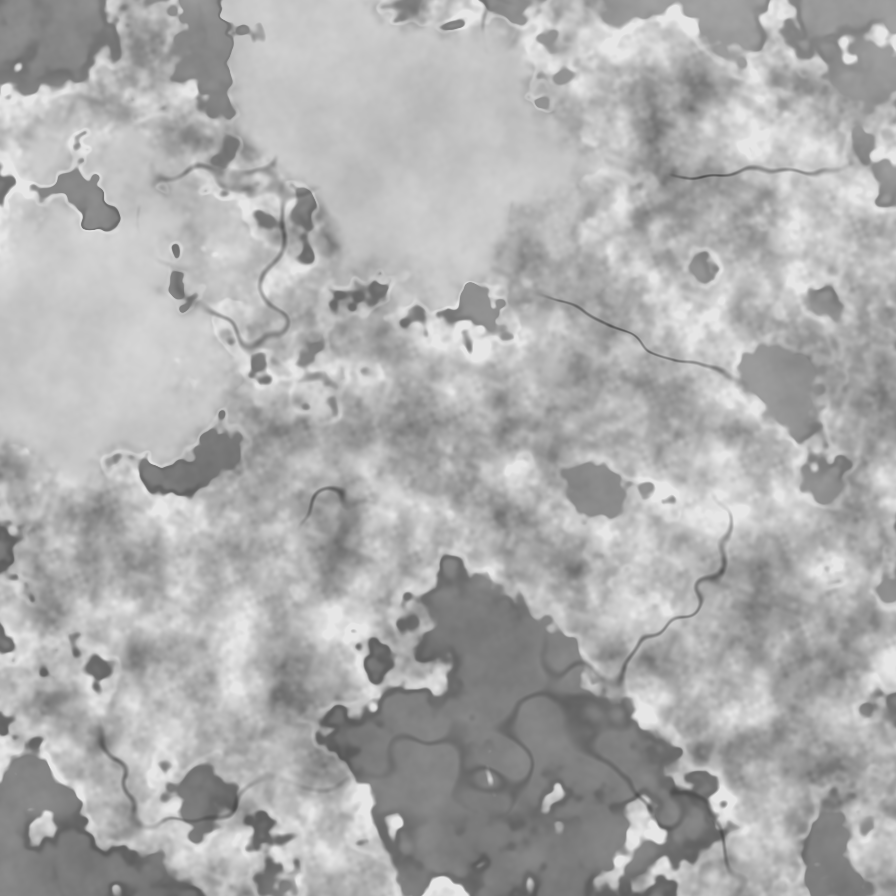
Give the GLSL for this texture, as a Shadertoy shader.

```glsl
const float PATCH_SCALE = 4.6;    // broad patches per canvas
const float PATCH_LEVEL = 0.515;  // higher gives fewer patches
const float RAGGED = 0.36;        // roughness of patch outlines
const float EDGE = 0.016;         // softness of patch outlines
const float GRAIN_SCALE = 19.0;
const float GRAIN_CONTRAST = 0.72;
const float CRACK_WIDTH = 0.014;

const float PATCH_DARK = 0.485;
const float PATCH_LIGHT = 0.585;
const float ROCK = 0.695;
const float PLATE = 0.795;
const float RIM_SHADE = 0.10;
const float RIM_GLOW = 0.10;
const float CRACK_SHADE = 0.24;

const mat2 TURN = mat2(0.8, 0.6, -0.6, 0.8);
const mat2 DIAGONAL = mat2(0.7071, 0.7071, -0.7071, 0.7071);

float hash(vec2 cell) {
    vec3 v = fract(vec3(cell.xyx) * 0.1031);
    v += dot(v, v.yzx + 33.33);
    return fract((v.x + v.y) * v.z);
}

float noise(vec2 p) {
    vec2 i = floor(p);
    vec2 f = fract(p);
    f = f * f * (3.0 - 2.0 * f);
    float low = mix(hash(i), hash(i + vec2(1, 0)), f.x);
    float high = mix(hash(i + vec2(0, 1)), hash(i + vec2(1, 1)), f.x);
    return mix(low, high, f.y);
}

float fbm(vec2 p, int octaves, float gain) {
    float sum = 0.0;
    float total = 0.0;
    float weight = 1.0;
    for (int i = 0; i < octaves; i++) {
        sum += weight * noise(p);
        total += weight;
        weight *= gain;
        p = TURN * p * 2.03 + 17.3;
    }
    return sum / total;
}

// Soft ellipse lying along the falling diagonal
float plateMask(vec2 p, vec2 center, vec2 size, float wobble) {
    vec2 local = DIAGONAL * (p - center) / size;
    return 1.0 - smoothstep(0.75, 1.2, length(local) + wobble);
}

float bell(float x, float width) {
    return exp(-x * x / (width * width));
}

void mainImage(out vec4 fragColor, in vec2 fragCoord) {
    vec2 p = fragCoord / iResolution.xy;
    float grain = fbm(p * GRAIN_SCALE + 40.0, 4, 0.68) - 0.5;
    float ragged = fbm(p * 24.0 + 91.0, 3, 0.62) - 0.5;
    float cloud = fbm(p * 7.0 + 5.0, 4, 0.55) - 0.5;

    // Smooth pale plates in the upper left
    float wobble = 1.9 * cloud + 0.5 * ragged;
    float plate = max(plateMask(p, vec2(0.43, 0.88), vec2(0.28, 0.11), wobble),
                      plateMask(p, vec2(0.09, 0.66), vec2(0.17, 0.15), wobble));

    // Patch field, stretched along the falling diagonal
    vec2 stretched = DIAGONAL * p * vec2(0.72, 1.15);
    float field = fbm(stretched * PATCH_SCALE + 12.0, 3, 0.52);
    float barren = smoothstep(0.45, 0.9, p.x) * (1.0 - smoothstep(0.2, 0.6, p.y));
    float inside = field + RAGGED * ragged - PATCH_LEVEL - 0.11 * barren - 0.3 * plate;
    float patchMask = smoothstep(-EDGE, EDGE, inside);

    // Mottled rock with bright rims around the patches
    float rock = ROCK + GRAIN_CONTRAST * grain + 0.16 * cloud;
    rock += RIM_GLOW * bell(inside + 0.04, 0.035);
    float pale = PLATE + 0.14 * cloud + 0.12 * grain;
    float tone = mix(rock, pale, plate);

    // Flat patches with broken dark rims
    float lightness = smoothstep(0.55, 1.6, p.x + p.y);
    float flatTone = mix(PATCH_DARK, PATCH_LIGHT, lightness);
    flatTone += 0.10 * cloud + 0.13 * grain;
    float brokenRim = smoothstep(0.3, 0.65, noise(p * 16.0 + 3.0));
    flatTone -= RIM_SHADE * brokenRim * bell(inside - 0.03, 0.035);
    tone = mix(tone, flatTone, patchMask);

    // Thin winding cracks, mostly in the rock at the right
    float ridge = abs(fbm(p * 4.2 + 63.0, 4, 0.5) - 0.5);
    float crack = 1.0 - smoothstep(0.0, CRACK_WIDTH, ridge);
    float crackZone = smoothstep(0.48, 0.65, noise(p * 6.0 + 28.0) + 0.3 * (p.x - 0.5));
    tone -= CRACK_SHADE * crack * crackZone * (1.0 - plate) * (1.0 - 0.6 * patchMask);

    fragColor = vec4(vec3(clamp(tone, 0.3, 0.9)), 1.0);
}
```
